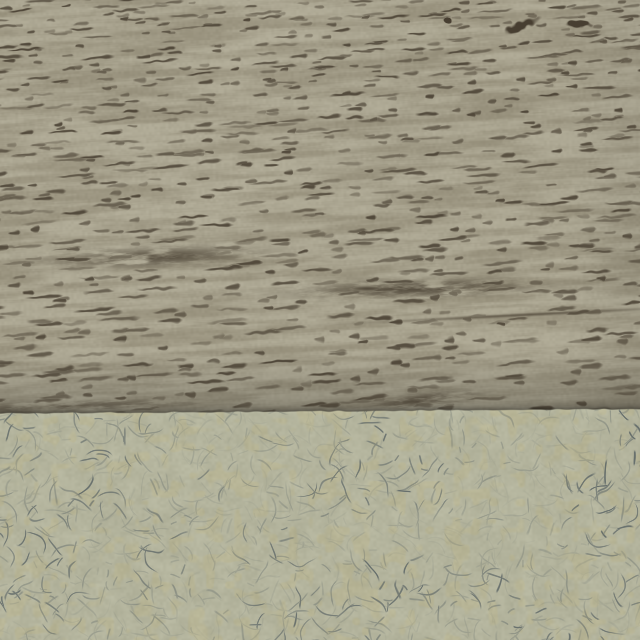
A WebGL 1 fragment shader for this texture:

```glsl
precision highp float;
// Weathered wood grain with dark pores above a sheet of fibrous recycled paper.
uniform vec2 u_resolution;

vec2 hash2(vec2 p) {
  vec3 q = fract(p.xyx * vec3(0.1031, 0.1030, 0.0973));
  q += dot(q, q.yzx + 33.33);
  return fract((q.xx + q.yz) * q.zy);
}

float noise(vec2 p) {
  vec2 i = floor(p), f = fract(p);
  f = f * f * (3.0 - 2.0 * f);
  return mix(mix(hash2(i).x, hash2(i + vec2(1.0, 0.0)).x, f.x),
             mix(hash2(i + vec2(0.0, 1.0)).x, hash2(i + 1.0).x, f.x), f.y);
}

float fbm(vec2 p) {
  float sum = 0.0, amp = 0.5;
  for (int i = 0; i < 4; i++) {
    sum += amp * noise(p);
    p = p * 2.03 + 17.1;
    amp *= 0.5;
  }
  return sum / 0.9375;
}

// Soft elliptical stain, with its long axis along the grain
float stain(vec2 p, vec2 centre, vec2 size, float slope) {
  vec2 e = p - centre;
  e.y -= slope * e.x;
  e /= size;
  return exp(-dot(e, e));
}

// Tapered pores, scattered in rows that tighten toward the top
float pores(vec2 p, float px) {
  float ink = 0.0;
  p += 0.003 * (vec2(noise(p * 130.0), noise(p * vec2(90.0, 130.0) + 40.0)) - 0.5);
  float depth = 1.6 - p.y + 0.05 * p.x;
  for (int layer = 0; layer < 3; layer++) {
    float l = float(layer);
    vec2 g = vec2(p.x * (11.5 + l * 1.7), -log(depth) * (36.0 + l * 5.0) + 90.0);
    for (int j = -1; j <= 1; j++) {
      float row = floor(g.y) + float(j);
      float shift = hash2(vec2(row, l * 31.0 + 5.0)).x * 7.0;
      for (int i = -1; i <= 1; i++) {
        vec2 cell = vec2(floor(g.x + shift) + float(i), row);
        vec2 a = hash2(cell + l * 57.0), b = hash2(cell + l * 71.0 + 211.0);
        vec2 d = (g + vec2(shift, 0.0) - cell - 0.1 - 0.8 * a);
        d *= vec2(1.0 / (11.5 + l * 1.7), depth / (36.0 + l * 5.0));
        d.y -= d.x * (b.x * 0.1 - 0.03);
        float len = mix(0.009, 0.036, b.y * b.y) * (0.7 + 0.3 * depth);
        float x = d.x / len;
        float taper = smoothstep(-1.0, 0.55, x) * (1.0 - smoothstep(0.5, 1.0, x));
        float thick = mix(0.0013, 0.0041, a.x * (1.0 - 0.6 * b.y)) * depth * (0.3 + taper);
        float mark = 1.0 - smoothstep(thick * 0.3, thick + 1.2 * px, abs(d.y));
        mark *= smoothstep(-1.0, -0.5, x) * (1.0 - smoothstep(0.6, 1.0, x));
        ink = max(ink, mark * step(fract(a.y * 7.0 + b.x), 0.72) * mix(0.3, 0.85, fract(a.x * 5.0 + b.y)));
      }
    }
  }
  return ink;
}

// Short curved hairs at random angles
float fibres(vec2 p, float px) {
  float ink = 0.0;
  p += 0.005 * (vec2(noise(p * 60.0), noise(p * 60.0 + 30.0)) - 0.5);
  for (int layer = 0; layer < 5; layer++) {
    float l = float(layer), scale = 17.0 + l * 3.0;
    vec2 g = p * scale + l * 13.7;
    for (int j = -1; j <= 1; j++) for (int i = -1; i <= 1; i++) {
      vec2 cell = floor(g) + vec2(float(i), float(j));
      vec2 a = hash2(cell + l * 43.0), b = hash2(cell + l * 67.0 + 131.0);
      vec2 d = (g - cell - a) / scale;
      float angle = b.x * 6.2832;
      d = mat2(cos(angle), sin(angle), -sin(angle), cos(angle)) * d;
      d.y -= d.x * d.x * (b.y - 0.4) * 42.0;
      float len = mix(0.006, 0.025, fract(a.x * 9.0 + b.y));
      float hair = 1.0 - smoothstep(0.0002, 0.0007 + 0.9 * px, abs(d.y));
      hair *= 1.0 - smoothstep(len * 0.6, len, abs(d.x));
      float strength = fract(a.y * 5.0 + b.x);
      ink = max(ink, hair * mix(0.1, 0.75, strength * strength));
    }
  }
  return ink;
}

vec3 wood(vec2 p, float px) {
  vec2 grain = vec2(p.x, p.y - 0.05 * p.x);
  float streak = fbm(grain * vec2(9.0, 95.0));
  vec3 col = mix(vec3(0.60, 0.575, 0.495), vec3(0.685, 0.665, 0.585), smoothstep(0.2, 0.75, streak));
  col += 0.035 * (fbm(p * 5.0) - 0.5) + 0.03 * (noise(p * 230.0) - 0.5);
  col *= 1.0 - 0.15 * (1.0 - smoothstep(0.35, 0.47, p.y)) - 0.04 * smoothstep(0.85, 1.0, p.x);
  // Larger stains and the long crack on the right
  float dark = stain(p, vec2(0.24, 0.598), vec2(0.14, 0.014), 0.04) * 0.75;
  dark += stain(p, vec2(0.65, 0.549), vec2(0.16, 0.013), 0.03) * 0.8;
  dark += stain(p, vec2(0.66, 0.375), vec2(0.08, 0.010), 0.12) * 0.8;
  dark += stain(p, vec2(0.10, 0.365), vec2(0.20, 0.009), 0.03) * 0.6;
  dark *= smoothstep(0.22, 0.7, fbm(grain * vec2(28.0, 150.0) + 8.0));
  dark = max(dark, stain(p, vec2(0.82, 0.508), vec2(0.20, 0.0025), 0.05) * 0.6);
  dark = max(dark, stain(p, vec2(0.575, 0.549), vec2(0.03, 0.004), 0.0) * 0.8);
  // Dark chips near the upper right
  float chips = stain(p, vec2(0.70, 0.968), vec2(0.007, 0.005), -0.2);
  chips += stain(p, vec2(0.815, 0.960), vec2(0.028, 0.008), 0.35);
  chips += stain(p, vec2(0.905, 0.962), vec2(0.022, 0.006), -0.05);
  dark = max(dark, smoothstep(0.22, 0.55, chips * (0.35 + noise(p * 120.0))) * 0.95);
  dark = max(dark, pores(p, px));
  return mix(col, vec3(0.26, 0.225, 0.175), clamp(dark, 0.0, 1.0));
}

vec3 paper(vec2 p, float px) {
  vec3 col = vec3(0.703, 0.705, 0.615) + 0.05 * (fbm(p * 45.0) - 0.5) + 0.03 * (noise(p * 210.0) - 0.5);
  col += vec3(0.012, 0.0, -0.03) * smoothstep(0.55, 0.8, noise(p * 70.0 + 9.0));
  float ink = fibres(p, px) * mix(0.45, 1.1, smoothstep(0.3, 0.7, noise(p * 12.0)));
  return mix(col, vec3(0.33, 0.37, 0.38), clamp(ink, 0.0, 1.0));
}

void main() {
  vec2 p = gl_FragCoord.xy / u_resolution;
  float px = 1.0 / min(u_resolution.x, u_resolution.y);
  // Slightly tilted, rough paper edge with a contact shadow above it
  float above = p.y - 0.354 - 0.007 * p.x - 0.002 * (noise(vec2(p.x * 70.0, 3.0)) - 0.5);
  vec3 board = wood(p, px) * (1.0 - 0.4 * exp(-max(above, 0.0) / 0.005));
  vec3 sheet = paper(p, px) + 0.02 * exp(min(above, 0.0) / 0.004);
  gl_FragColor = vec4(mix(sheet, board, smoothstep(-px, px, above)), 1.0);
}
```
